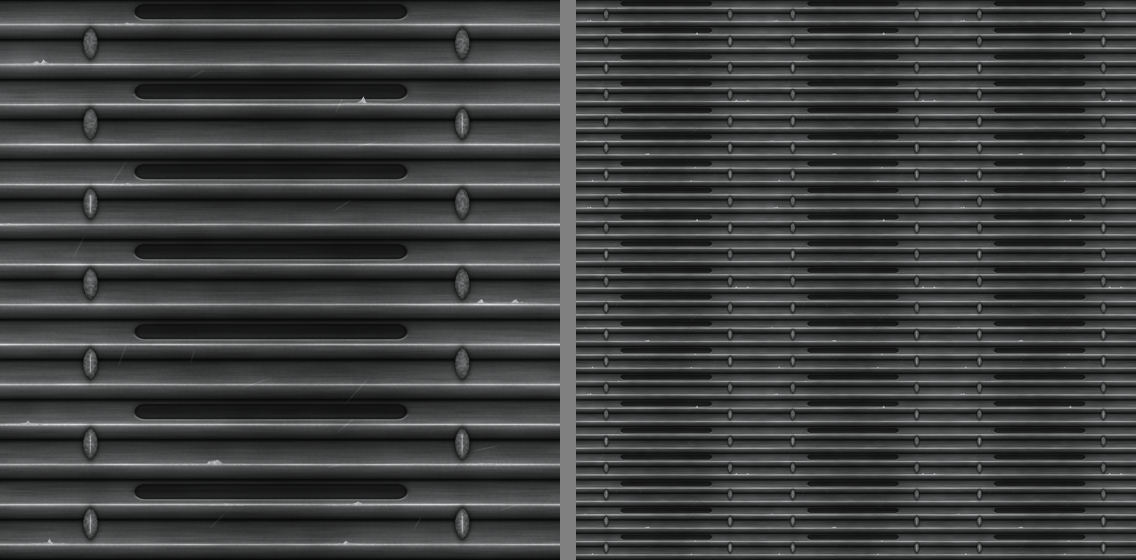
Left: one tile. Right: repeated 3 by 3.
Give the GLSL for this texture, as a WebGL 2 fragment shader.

```glsl
#version 300 es
precision highp float;

uniform vec2 u_resolution;
out vec4 fragColor;

const float RIBS = 14.0;               // slots and rivets sit on alternate ribs
const float PAIRS = RIBS * 0.5;
const float RIDGE = 0.614;             // ridge position within a rib, from its top
const float RIDGE_WIDTH = 0.026;
const float CREASE_WIDTH = 0.045;
const vec2 SLOT_CENTER = vec2(0.4837, 0.0208);
const vec2 SLOT_HALF = vec2(0.243, 0.0132);
const vec2 RIVET_HALF = vec2(0.0132, 0.0280);
const float RIVET_LEFT = 0.1615;
const float RIVET_RIGHT = 0.8255;
const float RIVET_Y = 0.0781;
const int SCRATCHES = 18;
const vec3 STEEL_TINT = vec3(0.985, 1.0, 1.005);
const float CHIP_SHADE = 0.68;

float hash(vec2 p) {
    return fract(sin(dot(p, vec2(127.1, 311.7))) * 43758.5453);
}

// Value noise on a unit square; the whole number of cells makes it wrap.
float noise(vec2 uv, vec2 cells) {
    vec2 p = uv * cells, i = floor(p), f = fract(p);
    f = f * f * (3.0 - 2.0 * f);
    vec2 a = mod(i, cells), b = mod(i + 1.0, cells);
    return mix(mix(hash(a), hash(vec2(b.x, a.y)), f.x),
               mix(hash(vec2(a.x, b.y)), hash(b), f.x), f.y);
}

float bell(float x, float width) { return exp(-x * x / (width * width)); }

vec2 wrapped(vec2 d) { return d - round(d); }

float ribShade(float t, float ridgeLight) {
    float upper = mix(0.135, 0.37, pow(clamp(t / RIDGE, 0.0, 1.0), 0.9));
    float lower = mix(0.40, 0.09, pow(clamp((t - RIDGE) / (1.0 - RIDGE), 0.0, 1.0), 0.72));
    float d = t - RIDGE;
    float shade = mix(upper, lower, smoothstep(-0.02, 0.02, d));
    shade += 0.09 * exp(-abs(d) * 18.0) + ridgeLight * bell(d, RIDGE_WIDTH);
    return shade * (1.0 - 0.6 * bell(min(t, 1.0 - t), CREASE_WIDTH));
}

// Torn paint: flat along the bottom, ragged along the top.
float chips(vec2 uv, float rib, float t, float px) {
    float mask = 0.0;
    for (int k = 0; k < 2; k++) {
        vec2 seed = vec2(rib + 3.0, float(k) * 7.0 + 1.0);
        float present = step(hash(seed + 9.2), 0.25 + 0.03 * rib);
        float width = mix(0.012, 0.035, hash(seed + 4.7));
        float dx = abs(wrapped(vec2(uv.x - hash(seed), 0.0)).x) / width;
        float ragged = noise(vec2(uv.x, rib / RIBS), vec2(180.0, RIBS));
        float peak = pow(max(1.0 - dx, 0.0), 1.5) * mix(0.002, 0.013, ragged * ragged);
        float up = (RIDGE - t) / RIBS - 0.004 * hash(seed + 2.3) + 0.001;
        float flake = smoothstep(-px, px, up) * smoothstep(px, -px, up - peak);
        mask = max(mask, present * flake * step(dx, 1.0));
        float streak = bell(up, 0.0014) * smoothstep(3.0, 1.8, dx);
        mask = max(mask, present * 0.45 * streak);
    }
    return mask;
}

float scratches(vec2 uv, float px) {
    float mask = 0.0;
    for (int i = 0; i < SCRATCHES; i++) {
        vec2 seed = vec2(float(i), 5.3);
        vec2 d = wrapped(uv - vec2(hash(seed), hash(seed + 1.7)));
        float angle = mix(0.2, 1.3, hash(seed + 3.1));
        vec2 dir = vec2(cos(angle), sin(angle));
        float along = abs(dot(d, dir)) / mix(0.015, 0.045, hash(seed + 6.4));
        float across = abs(dot(d, vec2(-dir.y, dir.x)));
        mask += smoothstep(px + 0.0005, 0.0, across) * smoothstep(1.0, 0.3, along);
    }
    return min(mask, 1.0);
}

void main() {
    vec2 uv = gl_FragCoord.xy / u_resolution;
    float px = 1.0 / u_resolution.y;
    float down = 1.0 - uv.y;
    float rib = floor(down * RIBS), t = fract(down * RIBS);
    float pair = floor(down * PAIRS), pairY = fract(down * PAIRS) / PAIRS;

    // Wear: brushed grain, broad stains and fine speckle
    float grain = noise(uv, vec2(5.0, 260.0)) + noise(uv, vec2(24.0, 400.0)) - 1.0;
    float stain = 0.6 * noise(uv, vec2(6.0, 14.0)) + 0.4 * noise(uv, vec2(23.0, 41.0)) - 0.5;
    float speckle = noise(uv, vec2(300.0)) - 0.5;
    float wear = 1.0 + 0.12 * grain + 0.28 * stain + 0.07 * speckle;

    // Ribs, a little lighter toward the sides
    float ridgeLight = 0.17 + 0.16 * noise(vec2(uv.x, rib / RIBS), vec2(9.0, RIBS));
    float sides = 0.97 + 0.09 * cos(6.2831853 * uv.x);
    float shade = ribShade(t, ridgeLight) * wear * sides;
    shade += 0.07 * scratches(uv, px);

    // Slots with a dark rim, shaded floor and a lit lower lip
    vec2 s = vec2(uv.x, pairY) - SLOT_CENTER;
    float overrun = max(abs(s.x) - SLOT_HALF.x + 1.4 * SLOT_HALF.y, 0.0);
    float slot = length(vec2(overrun / 1.4, s.y)) - SLOT_HALF.y;
    float lower = smoothstep(0.0, SLOT_HALF.y, s.y);
    shade *= 1.0 - 0.35 * exp(-max(slot, 0.0) / 0.003) * (1.0 - lower);
    shade += 0.16 * lower * bell(slot - 0.0015, 0.0014);
    float slotFloor = mix(0.085, 0.14, smoothstep(-0.3, 0.9, s.y / SLOT_HALF.y));
    slotFloor *= wear * (1.0 - 0.55 * bell(slot, 0.0025));
    shade = mix(shade, slotFloor, smoothstep(px, -px, slot));

    shade = mix(shade, CHIP_SHADE + 0.2 * speckle, chips(uv, rib, t, px));

    // Lens shaped rivets, some with a bright vertical scuff
    float rightSide = step(0.5, uv.x);
    vec2 r = vec2(uv.x - mix(RIVET_LEFT, RIVET_RIGHT, rightSide), pairY - RIVET_Y);
    vec2 q = abs(r) / RIVET_HALF;
    float lens = pow(q.x, 1.6) + q.y * q.y - 1.0;
    shade *= 1.0 - 0.55 * exp(-max(lens, 0.0) * 2.2);
    float dome = mix(0.13, 0.40, sqrt(clamp(-lens, 0.0, 1.0))) * (1.0 + 0.5 * speckle);
    dome *= 1.0 - 0.12 * r.y / RIVET_HALF.y;
    float scuffed = step(0.6, hash(vec2(pair, rightSide * 4.0 + 2.0)));
    dome += 0.25 * scuffed * bell(r.x, 0.0015) * smoothstep(0.75, 0.4, q.y);
    float edge = 1.3 * px / RIVET_HALF.x;
    shade = mix(shade, dome, smoothstep(edge, -edge, lens));

    fragColor = vec4(clamp(shade * STEEL_TINT, 0.0, 1.0), 1.0);
}
```
